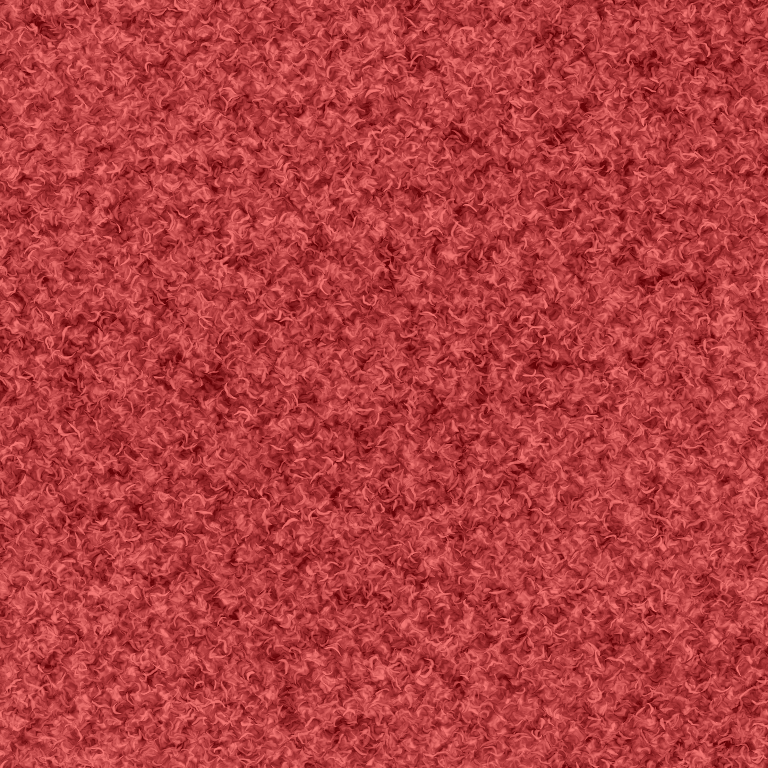
Write a WebGL 2 fragment shader that draws this texture.

```glsl
#version 300 es
precision highp float;
// Fuzzy red wool cloth: soft tufts with dark gaps under layers of short curled fibres.

#define DARK_RED vec3(0.53, 0.12, 0.13)
#define LIGHT_RED vec3(0.89, 0.41, 0.40)
#define CONTRAST 1.72
#define NAP_LAYERS 9
#define CURL_LAYERS 4
#define NAP_CELLS 46.0
#define CURL_CELLS 42.0
#define NAP_WIDTH 0.13
#define CURL_WIDTH 0.09
#define TUFT_CELLS 36.0
#define TUFT_DEPTH 0.26
#define SHADOW 0.09

uniform vec2 u_resolution;
out vec4 fragColor;

vec4 hash4(vec2 cell) {
    vec4 p = fract(cell.xyxy * vec4(0.1031, 0.1030, 0.0973, 0.1099));
    p += dot(p, p.wzxy + 33.33);
    return fract((p.xxyz + p.yzzw) * p.zywx);
}

// Cellular noise: distance to the nearest scattered point.
float cellular(vec2 p) {
    vec2 cell = floor(p);
    float nearest = 2.0;
    for (int y = -1; y <= 1; y++) {
        for (int x = -1; x <= 1; x++) {
            vec2 c = cell + vec2(x, y);
            nearest = min(nearest, length(c + hash4(c + 71.0).xy - p));
        }
    }
    return nearest;
}

// Distance to a spiralling arc (x) and its tapered half width (y).
vec2 curledFibre(vec2 p, float angle, float radius, float halfLength, float width) {
    float c = cos(angle), s = sin(angle);
    vec2 q = mat2(c, -s, s, c) * p + vec2(radius, 0.0);
    float along = atan(q.y, q.x) * radius / halfLength;
    float dist = abs(length(q) - radius * (1.0 + 0.22 * along));
    return vec2(dist, width * max(1.0 - along * along, 0.0));
}

// Lays one scattered layer of fibres, with soft shadows, over a tone.
float layFibres(float tone, vec2 p, float seed, float width, float share,
                vec2 toneRange, float opacity, float pixel) {
    p += seed * vec2(17.37, 29.71);
    vec2 cell = floor(p);
    float edge = max(0.6 * pixel, 0.03);
    for (int y = -1; y <= 1; y++) {
        for (int x = -1; x <= 1; x++) {
            vec2 c = cell + vec2(x, y);
            vec4 shape = hash4(c + 13.0);
            vec4 look = hash4(c + 151.0);
            if (look.x > share) continue;
            vec2 offset = p - c - mix(vec2(0.25), vec2(0.75), shape.xy);
            float radius = mix(0.3, 1.0, shape.w);
            float halfLength = mix(0.36, 0.66, look.y);
            vec2 fibre = curledFibre(offset, shape.z * 6.2832, radius, halfLength, width);
            float present = smoothstep(0.0, 0.35, fibre.y / width);
            float body = present * (1.0 - smoothstep(-edge, edge, fibre.x - fibre.y));
            float shade = present * (1.0 - smoothstep(0.0, 2.2 * width, fibre.x));
            float ridge = 0.12 - 0.2 * fibre.x / width;
            tone -= SHADOW * shade;
            tone = mix(tone, mix(toneRange.x, toneRange.y, look.z) + ridge,
                       body * opacity * mix(0.6, 1.0, look.w));
        }
    }
    return tone;
}

void main() {
    float shortSide = min(u_resolution.x, u_resolution.y);
    vec2 uv = gl_FragCoord.xy / shortSide;
    float pixel = 1.0 / shortSide;

    // Wander the coordinates so tufts and fibres look ragged.
    vec2 ragged = uv + 0.0035 * sin(uv.yx * vec2(173.0, 211.0) + 2.0 * sin(uv * 97.0))
                     + 0.0012 * sin(uv.yx * vec2(517.0, 463.0) + 3.0 * sin(uv * 283.0));
    vec2 grain = vec2(0.88, 1.0);

    // Tufts, fine fuzz and broad uneven wear.
    float tuft = 0.5 - cellular(ragged * grain * TUFT_CELLS);
    float fuzz = 0.5 - cellular(ragged * grain * TUFT_CELLS * 2.9 + 40.0);
    float wear = sin(uv.x * 4.1 + 1.9 * sin(uv.y * 3.3) + 1.2)
               + sin(uv.y * 7.3 + 1.5 * sin(uv.x * 4.7) + 0.6)
               + 0.6 * sin(uv.y * 31.0 + 2.0 * sin(uv.x * 9.0));
    float tone = 0.5 + 0.5 * tuft + 0.45 * fuzz;

    // Matted nap.
    for (int i = 0; i < NAP_LAYERS; i++) {
        float scale = NAP_CELLS * (1.0 + 0.07 * float(i));
        tone = layFibres(tone, mix(uv, ragged, 0.6) * grain * scale, float(i) + 1.0,
                         NAP_WIDTH, 1.0, vec2(0.26, 0.96), 0.65, pixel * scale);
    }
    tone += TUFT_DEPTH * tuft + 0.27 * fuzz + 0.022 * wear;

    // Bright loose curls on top.
    for (int i = 0; i < CURL_LAYERS; i++) {
        float scale = CURL_CELLS * (1.0 + 0.13 * float(i));
        tone = layFibres(tone, mix(uv, ragged, 0.4) * grain * scale, float(i) + 21.0,
                         CURL_WIDTH, 0.4, vec2(0.68, 1.05), 0.8, pixel * scale);
    }

    // Stretch the tones and deepen the middle reds.
    tone = clamp(0.49 + CONTRAST * (tone - 0.57), -0.35, 1.2);
    float middle = max(4.0 * tone * (1.0 - tone), 0.0);
    vec3 colour = mix(DARK_RED, LIGHT_RED, tone) - middle * vec3(0.0, 0.02, 0.015);
    fragColor = vec4(colour, 1.0);
}
```
